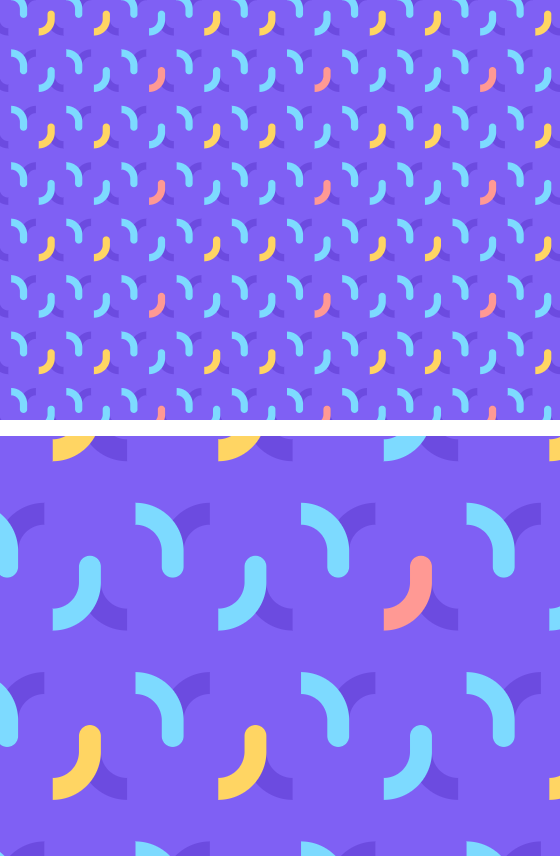
Top, the full canvas; bottom, a detail of the centre.
Give the GLSL for this pattern, as a WebGL 2 fragment shader.

```glsl
#version 300 es
precision highp float;
// Staggered rows of round-tipped hooks, each with a mirrored dark shadow, on violet.

uniform vec2 u_resolution;
out vec4 fragColor;

// Lengths are in hundredths of the canvas height.
const vec2 CELL = vec2(13.137, 13.438);
const vec2 FIRST_HOOK = vec2(12.17, 96.61); // tip of the first drooping hook
const float BEND_RADIUS = 2.95;
const float STEM_LENGTH = 1.25;
const float HALF_WIDTH = 0.87;

const vec3 VIOLET = vec3(0.498, 0.375, 0.957);
const vec3 SHADOW = vec3(0.425, 0.294, 0.878);
const vec3 SKY    = vec3(0.490, 0.855, 1.000);
const vec3 GOLD   = vec3(1.000, 0.835, 0.388);
const vec3 CORAL  = vec3(1.000, 0.600, 0.580);

// Round tip at the origin, stem going up, then a quarter bend to a flat left end.
float hookDistance(vec2 p) {
    vec2 bendCentre = vec2(-BEND_RADIUS, STEM_LENGTH);
    float stem = length(vec2(p.x, min(p.y, 0.0)));
    float bend = abs(length(p - bendCentre) - BEND_RADIUS);
    float stroke = (p.y < STEM_LENGTH ? stem : bend) - HALF_WIDTH;
    return max(stroke, bendCentre.x - p.x);
}

float coverage(float d, float pixel) {
    return clamp(0.5 - d / pixel, 0.0, 1.0);
}

// Position within the nearest cell, centred on its hook tip.
vec2 cellPosition(vec2 p) {
    return (fract(p / CELL + 0.5) - 0.5) * CELL;
}

// Coloured hook painted over its mirrored shadow.
vec3 paintHook(vec3 base, vec2 p, vec3 tint, float pixel) {
    base = mix(base, SHADOW, coverage(hookDistance(vec2(-p.x, p.y)), pixel));
    return mix(base, tint, coverage(hookDistance(p), pixel));
}

// Every third column differs; alternate rows swap the accent colour.
vec3 accentColour(vec2 id) {
    bool thirdColumn = mod(id.x, 3.0) > 1.5;
    bool oddRow = mod(id.y, 2.0) > 0.5;
    if (oddRow) return thirdColumn ? CORAL : SKY;
    return thirdColumn ? SKY : GOLD;
}

void main() {
    float pixel = 100.0 / u_resolution.y;
    vec2 p = gl_FragCoord.xy * pixel - FIRST_HOOK;

    // Rising hooks sit half a cell beside the drooping ones.
    vec2 rising = cellPosition(p + vec2(0.5 * CELL.x, 0.0));
    vec2 drooping = cellPosition(p) * vec2(1.0, -1.0);
    vec2 id = floor(p / CELL + 0.5);

    vec3 colour = paintHook(VIOLET, rising, SKY, pixel);
    colour = paintHook(colour, drooping, accentColour(id), pixel);
    fragColor = vec4(colour, 1.0);
}
```
